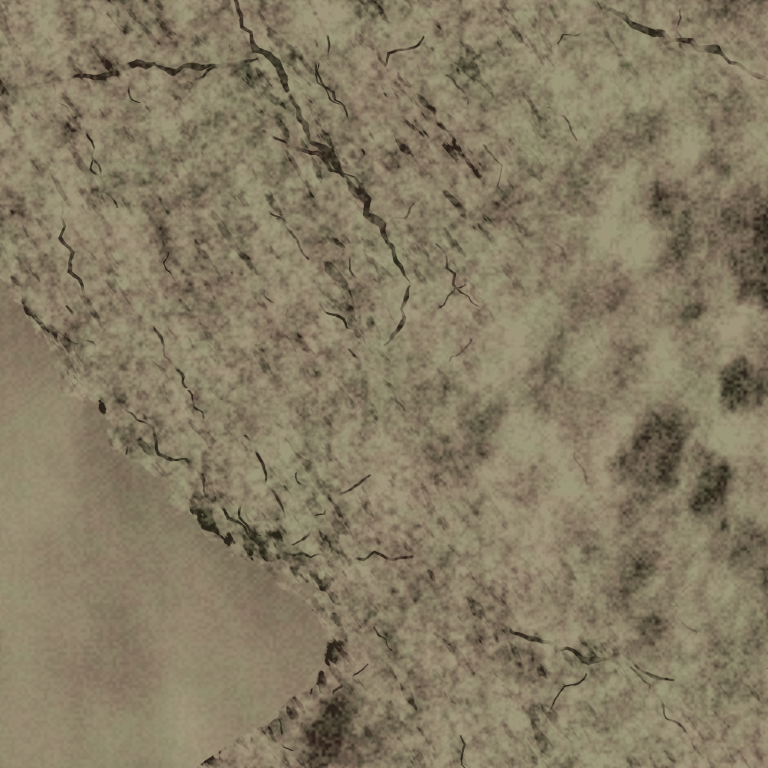
A WebGL 2 fragment shader for this texture:

```glsl
#version 300 es
precision highp float;
// Weathered rock face with diagonal grain, jagged cracks and a blurred hollow.
// Layers of stretched noise set a tone, cracks and pits darken it, and a
// five-step earth ramp turns the tone into colour.

uniform vec2 u_resolution;
out vec4 fragColor;

// Earth ramp, dark to light
const vec3 DEEP  = vec3(0.17, 0.14, 0.10);
const vec3 SHADE = vec3(0.35, 0.32, 0.25);
const vec3 DUSK  = vec3(0.48, 0.43, 0.35);
const vec3 STONE = vec3(0.56, 0.52, 0.42);
const vec3 PALE  = vec3(0.61, 0.58, 0.47);
const vec3 WARMTH = vec3(0.03, -0.02, 0.01);

const float GRAIN_ANGLE = -0.95;   // direction of the rock layers
const float BASE_TONE = 2.95;      // position on the ramp, 0 to 4
const float GRIT = 3.8;            // strength of the fine rock texture
const float SPECKLE = 1.3;         // strength of the finest grain
const float CRACK_EDGE = 0.0022;   // softness of crack borders
const int SMALL_CRACKS = 64;
const int FISSURES = 10;
const int PITS = 4;

// Long fissures: start and end, widest first
const vec4 FISSURE[FISSURES] = vec4[FISSURES](
  vec4(0.30, 1.01, 0.375, 0.88), vec4(0.375, 0.88, 0.535, 0.63),
  vec4(0.535, 0.63, 0.50, 0.55), vec4(0.79, 0.99, 1.02, 0.89),
  vec4(0.04, 0.89, 0.34, 0.925), vec4(0.66, 0.18, 0.88, 0.115),
  vec4(0.34, 0.83, 0.47, 0.75),  vec4(0.08, 0.74, 0.12, 0.58),
  vec4(0.16, 0.47, 0.34, 0.29),  vec4(0.37, 0.28, 0.54, 0.275));

// Dark pits: centre and radius
const vec3 PIT[PITS] = vec3[PITS](
  vec3(1.0, 0.67, 0.10), vec3(0.88, 0.38, 0.06),
  vec3(0.43, 0.06, 0.045), vec3(1.01, 0.49, 0.05));

float hash(vec2 p) {
  return fract(sin(dot(p, vec2(127.1, 311.7))) * 43758.5453);
}

float noise(vec2 p) {
  vec2 i = floor(p), f = fract(p);
  f = f * f * (3.0 - 2.0 * f);
  return mix(mix(hash(i), hash(i + vec2(1, 0)), f.x),
             mix(hash(i + vec2(0, 1)), hash(i + vec2(1, 1)), f.x), f.y);
}

// Fractal noise centred on zero
float fbm(vec2 p, int octaves) {
  float sum = 0.0, amp = 0.5;
  for (int i = 0; i < octaves; i++) {
    sum += amp * (noise(p) - 0.5);
    p = mat2(1.6, 1.2, -1.2, 1.6) * p + 7.3;
    amp *= 0.5;
  }
  return sum;
}

// Piecewise linear zigzag, -0.5 to 0.5
float zigzag(float x, float seed) {
  float i = floor(x);
  return mix(hash(vec2(i, seed)), hash(vec2(i + 1.0, seed)), x - i) - 0.5;
}

// Coverage of a jagged, tapering crack from a to b
float crack(vec2 p, vec2 a, vec2 b, float width, float seed) {
  float len = distance(a, b);
  vec2 dir = (b - a) / len, r = p - a;
  vec2 q = vec2(dot(r, dir), dot(r, vec2(-dir.y, dir.x)));
  float s = q.x / len;
  float taper = clamp(4.0 * s * (1.0 - s), 0.0, 1.0);
  q.y += taper * (0.026 * zigzag(q.x * 26.0, seed) + 0.012 * zigzag(q.x * 85.0, seed + 9.0));
  float w = width * (0.3 + 0.7 * taper) * (0.6 + 1.2 * zigzag(q.x * 60.0, seed + 4.0));
  return (1.0 - smoothstep(w, w + CRACK_EDGE, abs(q.y))) * smoothstep(0.0, 0.08, taper);
}

float allCracks(vec2 p, float blur) {
  float dark = 0.0;
  float broken = smoothstep(0.25, 0.6, noise(p * 55.0));
  p += 0.006 * vec2(fbm(p * 70.0, 2), fbm(p * 70.0 + 9.0, 2));
  for (int i = 0; i < FISSURES; i++) {
    float k = float(i), width = mix(0.006, 0.0005, k / float(FISSURES));
    float line = crack(p, FISSURE[i].xy, FISSURE[i].zw, width, k + 3.0);
    dark = max(dark, line * mix(1.0, broken, min(k * 0.2, 0.8)));
  }
  for (int i = 0; i < SMALL_CRACKS; i++) {
    float k = float(i) + 20.0;
    vec2 a = vec2(hash(vec2(k, 1.0)), hash(vec2(k, 2.0)));
    float turn = hash(vec2(k, 3.0)), size = hash(vec2(k, 4.0));
    float angle = GRAIN_ANGLE + 0.8 * (turn - 0.5) + 1.4 * step(0.72, turn);
    vec2 b = a + (0.04 + 0.11 * size * size) * vec2(cos(angle), sin(angle));
    dark = max(dark, broken * (1.0 - 0.75 * blur) * crack(p, a, b, 0.0014 * size, k));
  }
  return dark;
}

// Signed distance to the hollow at lower left, positive on rock
float hollow(vec2 p) {
  float top = 0.63 - 1.6 * p.x + 1.6 * p.x * p.x;
  float low = max(0.0, 0.17 - p.y);
  float side = 0.415 - 6.0 * low * low;
  return max((p.y - top) * 0.65, p.x - side) + 0.06 * fbm(p * 24.0, 4);
}

vec3 ramp(float t) {
  vec3 c = mix(DEEP, SHADE, clamp(t, 0.0, 1.0));
  c = mix(c, DUSK, clamp(t - 1.0, 0.0, 1.0));
  c = mix(c, STONE, clamp(t - 2.0, 0.0, 1.0));
  return mix(c, PALE, clamp(t - 3.0, 0.0, 1.2));
}

void main() {
  vec2 p = gl_FragCoord.xy / u_resolution;
  vec2 along = vec2(cos(GRAIN_ANGLE), sin(GRAIN_ANGLE));
  vec2 g = vec2(dot(p, along), dot(p, vec2(-along.y, along.x)));
  g.y += 0.03 * fbm(p * 6.0, 3);
  float speckle = noise(p * 235.0) - 0.5;
  float grit = fbm(p * 105.0, 3);
  float blur = 1.0 - smoothstep(0.2, 0.48, length((p - vec2(0.95, 0.55)) * vec2(1.0, 0.8)) + 0.3 * fbm(p * 8.0, 3));

  // Crisp layered rock: side-lit relief, flecks and a shaded strip
  float relief = fbm(p * 26.0, 4) - fbm(p * 26.0 + vec2(0.45, -0.35), 4);
  float flecks = smoothstep(0.12, 0.2, fbm(g * vec2(26.0, 85.0), 4));
  vec2 stripOffset = p - vec2(0.56, 0.76);
  float strip = exp(-dot(stripOffset, stripOffset) * 45.0);
  float rock = BASE_TONE + 2.6 * fbm(g * vec2(7.0, 34.0), 5) + GRIT * grit + 2.4 * relief
             + 1.6 * fbm(p * 5.0 + 3.0, 3) - (1.1 + strip) * flecks
             - strip * (0.6 - 3.5 * fbm(g * vec2(40.0, 110.0), 3));

  // Out-of-focus mottled side
  vec2 slant = vec2(p.x - 0.45 * p.y, p.y + 0.3 * p.x);
  float mottled = 2.8 + 6.8 * fbm(slant * vec2(21.0, 14.0), 4) + 1.8 * grit;
  float tone = mix(rock, mottled, 0.9 * blur);

  // Pits, crumbling rim and cracks
  float edge = hollow(p);
  float ragged = 3.6 * fbm(slant * vec2(22.0, 14.0) + 4.0, 5);
  for (int i = 0; i < PITS; i++) {
    float d = distance(p, PIT[i].xy) / PIT[i].z + ragged;
    tone = mix(tone, 0.2, 0.9 * (1.0 - smoothstep(0.1, 1.3, d)));
  }
  float rim = 1.0 - smoothstep(0.0, 0.05, abs(edge));
  tone -= 2.6 * rim * smoothstep(0.07, 0.15, fbm(g * vec2(30.0, 60.0) + 2.0, 4));
  tone = mix(tone, 0.1, 0.9 * allCracks(p, blur));

  // Smooth hollow
  float smoothTone = 2.8 + 3.6 * fbm(p * vec2(9.0, 5.5) + 1.7, 3);
  float onRock = smoothstep(-0.003, 0.003, edge);
  tone = mix(smoothTone, tone, onRock);

  tone += SPECKLE * speckle * mix(0.6, 1.0, onRock);
  vec3 color = ramp(tone) + WARMTH * (fbm(p * 10.0 + 5.0, 3) + 1.2 * fbm(p * 60.0, 2));
  fragColor = vec4(color, 1.0);
}
```
